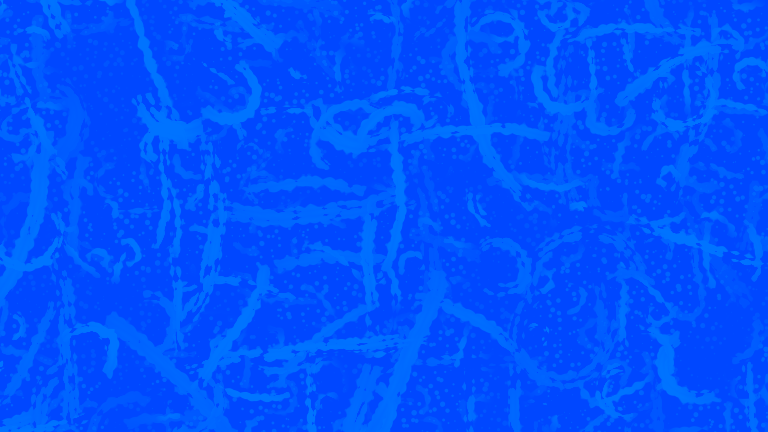
Reproduce this pattern procedurally as a WebGL 2 fragment shader.

```glsl
#version 300 es
precision highp float;
// Dry-brushed arcs and bars in lighter blues, worn and overlapping on a vivid blue ground.

#define GROUND vec3(0.0, 0.28, 1.0)
#define PAINT vec3(0.0, 0.45, 1.0)
#define LARGE_CELL 0.29
#define MEDIUM_CELL 0.17
#define SMALL_CELL 0.085
#define STROKE_WIDTH 0.056
#define ARC_SHARE 0.52
#define PAINT_LOAD 0.70
#define DRYNESS 0.22
#define BRISTLES vec2(11.0, 85.0)
#define WOBBLE 0.007

uniform vec2 u_resolution;
out vec4 outColor;

vec3 hash3(vec2 p) {
  vec3 q = fract(p.xyx * vec3(0.1031, 0.1030, 0.0973));
  q += dot(q, q.yxz + 33.33);
  return fract((q.xxy + q.yzz) * q.zyx);
}

// Distance to the nearest jittered grid point.
float cellNoise(vec2 p) {
  vec2 cell = floor(p);
  float nearest = 4.0;
  for (int y = -1; y <= 1; y++) {
    for (int x = -1; x <= 1; x++) {
      vec2 id = cell + vec2(x, y);
      vec2 delta = id + hash3(id + 71.0).xy - p;
      nearest = min(nearest, dot(delta, delta));
    }
  }
  return sqrt(nearest);
}

vec2 rotate(vec2 p, float angle) {
  float c = cos(angle), s = sin(angle);
  return vec2(c * p.x + s * p.y, c * p.y - s * p.x);
}

// Stroke coordinates (along, across) on a bend that passes through the origin.
vec2 bendCoords(vec2 p, float radius) {
  vec2 v = p + vec2(0.0, radius);
  return vec2(atan(v.x, v.y) * radius, length(v) - radius);
}

// One scattered layer of strokes; returns the strongest paint tone.
float strokeLayer(vec2 p, float size, float seed, float grain, float patches, float px) {
  vec2 cell = floor(p / size);
  float tone = 0.0;
  for (int y = -1; y <= 1; y++) {
    for (int x = -1; x <= 1; x++) {
      vec2 id = cell + vec2(x, y);
      vec3 place = hash3(id + seed);
      vec3 shape = hash3(id + seed + 137.0);
      vec3 finish = hash3(id + seed + 291.0);

      // Arcs turn freely; bars often lean close to the axes.
      bool isArc = shape.x < ARC_SHARE;
      float angle = place.z * 6.2832;
      if (!isArc && shape.y < 0.55) {
        angle = floor(place.z * 4.0) * 1.5708 + 0.25 * (shape.z - 0.5);
      }
      float radius = size * (isArc ? mix(0.24, 0.5, shape.y) : mix(1.8, 5.0, shape.z));
      float halfLength = isArc ? radius * mix(0.8, 2.4, shape.z)
                               : size * mix(0.45, 1.05, finish.z);
      float halfWidth = STROKE_WIDTH * size * mix(0.75, 1.25, finish.x)
                      + 0.002;

      vec2 center = (id + 0.2 + 0.6 * place.xy) * size;
      vec2 stroke = bendCoords(rotate(p - center, angle), radius);
      float end = abs(stroke.x) / halfLength;
      float edge = max(abs(stroke.y) - halfWidth, abs(stroke.x) - halfLength);
      edge += 0.012 * (grain - 0.45);
      if (edge > px) continue;

      // Bristle streaks, chips and bare patches wear the paint away.
      float bristle = cellNoise(stroke * BRISTLES + seed + 19.0 * place.xy);
      float wear = 0.42 * bristle + 0.33 * grain + 0.25 * patches;
      float load = PAINT_LOAD - DRYNESS * finish.y - 0.12 * end * end;
      float cover = smoothstep(-12.0 * px, 12.0 * px, load - wear);
      cover *= 1.0 - smoothstep(-px, px, edge);
      float strength = mix(0.28, 1.12, finish.z) * mix(1.0, 0.75, end * end);
      tone = max(tone, cover * strength * (1.05 - 0.2 * bristle));
    }
  }
  return tone;
}

void main() {
  float px = 1.0 / u_resolution.y;
  vec2 p = gl_FragCoord.xy * px;

  // Shared wear, and a hand-drawn waver made of layered sines.
  float grain = cellNoise(p * 48.0);
  float patches = cellNoise(p * 13.0 + 5.0);
  float clusters = cellNoise(p * 3.6 + 11.0);
  vec2 waver = sin(p.yx * vec2(13.0, 11.0)) + 0.5 * sin(p.yx * 29.0 + 2.0);
  vec2 q = p + WOBBLE * waver;

  // Broad strokes, then smaller marks gathered in clumps.
  float tone = strokeLayer(q, LARGE_CELL, 17.0, grain, patches, px);
  tone = max(tone, strokeLayer(q + 3.1, MEDIUM_CELL, 53.0, grain, patches, px));
  float clump = 1.0 - smoothstep(0.4, 0.62, clusters);
  tone = max(tone, clump * strokeLayer(q + 7.7, SMALL_CELL, 89.0, grain, patches, px));

  // Loose flecks around the clumps.
  float fleckSize = 0.34 - 0.45 * patches;
  float fleck = smoothstep(-30.0 * px, 30.0 * px, fleckSize - grain);
  tone = max(tone, fleck * mix(0.3, 0.65, clump));

  outColor = vec4(mix(GROUND, PAINT, clamp(tone, 0.0, 1.0)), 1.0);
}
```
